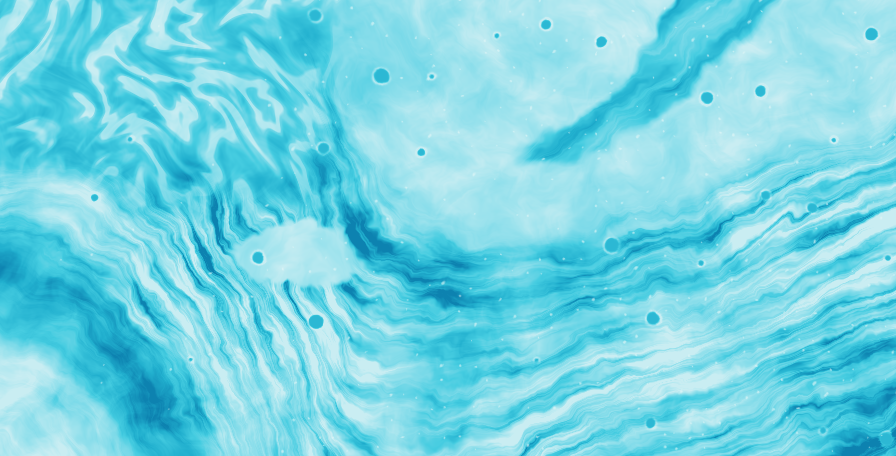
Give the GLSL for this texture, as a WebGL 2 fragment shader.

```glsl
#version 300 es
precision highp float;
// Marbled turquoise fluid: a bowl-shaped stream field is combed into fine strands,
// with curled ribbons at the upper left, a calm pale pool at the upper right,
// and scattered bubbles and specks. One tone value is mapped to a colour ramp.
#define STRAND_FREQ 80.0
#define STRAND_CONTRAST 0.58
#define CURL_FREQ 9.0
#define WARP_AMOUNT 0.045
#define FINE_WARP 0.012
#define POOL_TONE 0.15
#define STREAM_TONE 0.41
#define BUBBLE_CELL 0.125
#define BUBBLE_RADIUS 0.017
#define SPECK_CELL 0.03
#define SPECK_RADIUS 0.0032

uniform vec2 u_resolution;
out vec4 outColor;

const mat2 TURN = mat2(0.80, 0.60, -0.60, 0.80);
const vec3 RAMP[6] = vec3[6](
  vec3(0.79, 0.93, 0.95), vec3(0.62, 0.89, 0.93), vec3(0.47, 0.85, 0.91),
  vec3(0.27, 0.80, 0.88), vec3(0.13, 0.69, 0.81), vec3(0.05, 0.51, 0.69));

vec3 hash3(vec2 cell) {
  vec3 k = vec3(dot(cell, vec2(127.1, 311.7)), dot(cell, vec2(269.5, 183.3)),
                dot(cell, vec2(419.2, 371.9)));
  return fract(sin(k) * 43758.5);
}

// Layered sines, each layer turned and bent by the one before
float waves(vec2 p) {
  float sum = 0.0, gain = 0.5;
  for (int i = 0; i < 5; i++) {
    p += 0.5 * sin(p.yx * 1.1 + vec2(0.4, 2.1));
    sum += gain * sin(p.x + 1.0) * cos(p.y);
    p = TURN * p * 1.8 + 3.1;
    gain *= 0.62;
  }
  return sum;
}

float bump(float x, float width) { return exp(-x * x / (width * width)); }

float blob(vec2 p, vec2 centre, vec2 radius) {
  vec2 d = (p - centre) / radius;
  return exp(-dot(d, d));
}

// Level lines form a round bowl, and arcs about the lower left corner
float stream(vec2 p) {
  float left = 0.9 * (0.95 - p.x) - (p.y - 0.45) * (0.25 + 0.7 * (0.95 - p.x));
  float right = dot(p - vec2(1.0, 0.44), vec2(0.35, -0.94));
  float k = 0.14;
  float bowl = k * log(exp(left / k) + exp(right / k)) - 0.08;
  float arc = 1.38 - length(p - vec2(-0.10, -0.15));
  return mix(arc, bowl, smoothstep(0.25, 0.8, p.x));
}

// Thick curled pale ribbons with crisp outlines
float curls(vec2 p) {
  float f = 7.0;
  for (int i = 1; i < 5; i++) {
    p += 0.32 / f * sin(f * p.yx + vec2(i, 2 * i));
    f *= 1.7;
  }
  float ribbon = abs(sin(5.0 * waves(p * CURL_FREQ) + 3.0 * p.x));
  float tone = 0.12 + 0.34 * smoothstep(0.28, 0.58, ribbon);
  return tone + 0.18 * smoothstep(0.6, 1.0, ribbon) + 0.18 * waves(p * 26.0);
}

// Dark arm reaching down into the pale pool
float arm(vec2 p) {
  float t = (p.x - 1.1) / 0.5;
  float d = abs(p.y - 0.65 - 0.38 * t * t) / sqrt(1.0 + 2.3 * t * t);
  float width = 0.025 + 0.055 * t;
  return (1.0 - smoothstep(width - 0.012, width + 0.012, d)) * smoothstep(-0.05, 0.12, t);
}

// Signed distance to a scattered dot, denser to the right
float dots(vec2 p, float cellSize, float maxRadius, float keep) {
  vec2 cell = floor(p / cellSize);
  vec3 h = hash3(cell);
  float density = keep * smoothstep(0.0, 1.3, cell.x * cellSize);
  float radius = maxRadius * mix(0.3, 1.0, fract(h.z * 57.0));
  float d = length(p - (cell + 0.25 + 0.5 * h.xy) * cellSize) - radius;
  return h.z < density ? d : 1.0;
}

vec3 ramp(float tone) {
  float x = clamp(tone, 0.0, 1.0) * 5.0;
  int i = int(min(x, 4.0));
  return mix(RAMP[i], RAMP[i + 1], x - float(i));
}

void main() {
  float pixel = 1.0 / u_resolution.y;
  vec2 p = gl_FragCoord.xy * pixel;
  vec2 w = p + WARP_AMOUNT * vec2(waves(p * 6.0), waves(p * 6.0 + 7.0));
  w += FINE_WARP * vec2(waves(p * 21.0), waves(p * 21.0 + 4.0));
  float s = stream(w);
  float inStream = smoothstep(-0.05, 0.02, s);

  // Broad tones across the stream
  float tone = mix(POOL_TONE, STREAM_TONE, inStream);
  tone += 0.25 * bump(s - 0.06, 0.08) * (1.0 - smoothstep(1.3, 1.8, p.x));
  tone += 0.42 * bump(s - 0.85, 0.09) - 0.16 * bump(s - 0.65, 0.07);
  tone -= 0.12 * bump(s - 0.27, 0.07) + 0.30 * smoothstep(0.94, 0.99, s);
  tone += 0.5 * blob(w, vec2(1.98, 0.03), vec2(0.17, 0.14));
  tone += 0.2 * blob(w, vec2(0.98, 0.40), vec2(0.14, 0.06));

  // Broken fine strands and soft clouds
  float along = w.x - w.y;
  float strands = waves(vec2(s * STRAND_FREQ, along * 9.0));
  float calm = 1.0 - 0.7 * smoothstep(0.74, 0.82, s);
  float patches = clamp(0.85 + 0.9 * waves(p * 5.0 + 1.0), 0.35, 1.4);
  tone += strands * STRAND_CONTRAST * calm * patches * mix(0.12, 1.0, inStream);
  tone += 0.16 * waves(w * 24.0) + 0.26 * waves(w * 8.0 + 2.0) * mix(0.4, 1.0, inStream);

  // Curls, arm, pale island and dark folds
  float curlArea = smoothstep(0.56, 0.68, w.y + 0.1 * w.x) * (1.0 - smoothstep(0.60, 0.82, w.x));
  tone = mix(tone, curls(p), curlArea);
  vec2 armGrain = vec2(dot(w, vec2(0.65, -0.75)) * 45.0, dot(w, vec2(0.75, 0.65)) * 9.0);
  tone = mix(tone, 0.60 + 0.32 * waves(armGrain), arm(w));
  float island = length((w - vec2(0.66, 0.46)) / vec2(0.14, 0.065)) + 0.35 * waves(w * 11.0);
  tone = mix(tone, 0.15 + 0.2 * waves(w * 20.0), 1.0 - smoothstep(0.88, 1.08, island));
  tone += 0.26 * blob(w, vec2(0.80, 0.90), vec2(0.13, 0.16));
  tone += 0.20 * blob(w, vec2(0.35, 0.60), vec2(0.30, 0.07));

  // Bubbles with thin broken rims, then bright specks
  float bubble = dots(p, BUBBLE_CELL, BUBBLE_RADIUS, 0.30) + 0.004 * waves(p * 40.0);
  float rim = bump(bubble - 0.002, 0.002 + 0.5 * pixel) * (0.6 + waves(p * 50.0));
  tone = mix(tone, 0.74, 1.0 - smoothstep(-pixel, pixel, bubble));
  tone -= 0.3 * rim;
  vec3 color = ramp(tone);
  float speck = dots(p + 0.006 * waves(p * 40.0), SPECK_CELL, SPECK_RADIUS, 0.26);
  color = mix(color, vec3(0.90, 0.97, 0.97), 0.6 * (1.0 - smoothstep(-pixel, pixel, speck)));
  outColor = vec4(color, 1.0);
}
```
